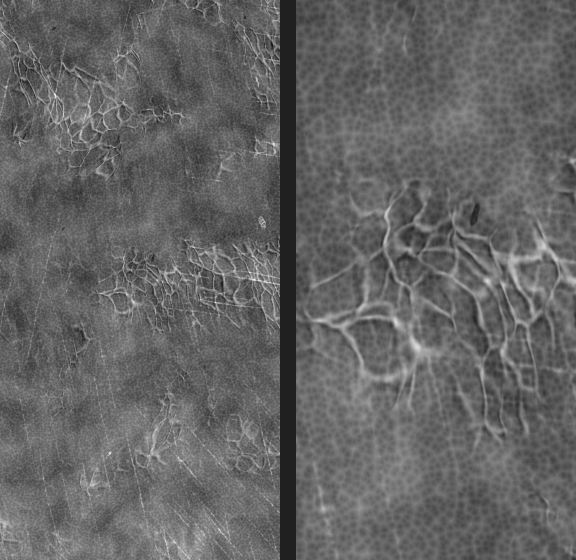
Left: the whole. Right: its middle third, enlarged.
This texture is drawn by a WebGL 1 fragment shader. Its source:

```glsl
precision highp float;
uniform vec2 u_resolution;

#define BASE_TONE 0.365
#define LOWER_GLOW 0.065
#define MOTTLE 0.17
#define GRAIN 0.14
#define STREAK 0.10
#define CREASE_LIGHT 0.24
#define SCRATCH_LIGHT 0.27
#define LINE_WIDTH 0.0045
#define FLAKE_LIGHT 0.36
#define PIT_DARK 0.24

vec2 hash2(vec2 p) {
  vec3 q = fract(p.xyx * vec3(0.1031, 0.1030, 0.0973));
  q += dot(q, q.yzx + 33.33);
  return fract((q.xx + q.yz) * q.zy);
}

// Coordinates in a frame turned counterclockwise
vec2 rotate(vec2 p, float angle) {
  float c = cos(angle), s = sin(angle);
  return vec2(c * p.x + s * p.y, c * p.y - s * p.x);
}

// Cellular noise: distances to the nearest two points
vec2 cells(vec2 p) {
  vec2 id = floor(p), nearest = vec2(9.0);
  for (int j = -1; j <= 1; j++) {
    for (int i = -1; i <= 1; i++) {
      vec2 cell = id + vec2(float(i), float(j));
      float d = length(cell + hash2(cell) - p);
      nearest = d < nearest.x ? vec2(d, nearest.x) : vec2(nearest.x, min(nearest.y, d));
    }
  }
  return nearest;
}

// Layered cellular noise centred on zero
float mottle(vec2 p) {
  float sum = 0.0, amp = 1.0;
  for (int i = 0; i < 5; i++) {
    sum += amp * (cells(p + 40.0).x - 0.45);
    p = rotate(p, 0.03) * 2.1 + 7.3;
    amp *= -0.62;
  }
  return sum;
}

// Layered sines that roughen outlines
vec2 warp(vec2 p) {
  float freq = 7.0, amp = 0.035;
  for (int i = 0; i < 6; i++) {
    float k = float(i);
    p += amp * sin(freq * rotate(p, k * 1.7).yx + vec2(1.3, 4.1) * k);
    freq *= 2.1;
    amp *= 0.5;
  }
  return p;
}

float creases(vec2 p, float scale) {
  vec2 c = cells(p * vec2(1.2, 0.8) * scale + 20.0);
  return 1.0 - smoothstep(0.0, LINE_WIDTH * 2.4 * scale, c.y - c.x);
}

// Bent scratches, one per cell, running along the turned y axis
float scratches(vec2 p, float angle, vec2 size, float seed) {
  vec2 q = rotate(p, angle) / size + seed;
  vec2 id = floor(q);
  float width = max(LINE_WIDTH, 1.2 / u_resolution.x), light = 0.0;
  for (int j = -1; j <= 1; j++) {
    for (int i = -1; i <= 1; i++) {
      vec2 cell = id + vec2(float(i), float(j));
      vec2 shape = hash2(cell + 71.3);
      vec2 d = q - cell - mix(vec2(0.2), vec2(0.8), hash2(cell));
      float bend = (shape.x - 0.5) * d.y * 0.4 + (shape.y - 0.5) * d.y * d.y * 0.5;
      float line = 1.0 - smoothstep(0.0, width, abs(d.x + bend) * size.x);
      float fade = 1.0 - smoothstep(0.15, 0.9, abs(d.y));
      light = max(light, line * fade * (0.15 + 0.85 * shape.x * shape.x));
    }
  }
  return light;
}

// Rare slanted chips
float chips(vec2 p, float chance, float seed) {
  vec2 q = p * 6.0 + seed;
  vec2 id = floor(q), pick = hash2(id + 9.7);
  vec2 d = rotate(fract(q) - 0.3 - 0.4 * hash2(id), mix(-1.3, 0.6, pick.y));
  float size = 0.05 + 0.17 * pick.y * pick.y;
  return step(pick.x, chance) * (1.0 - smoothstep(size * 0.5, size, length(d * vec2(2.6, 1.0))));
}

void main() {
  vec2 p = gl_FragCoord.xy / u_resolution.x;
  vec2 rough = warp(p);
  float lower = 1.0 - smoothstep(0.1, 1.1, p.y);
  float right = smoothstep(0.35, 0.8, p.x);
  float grain = cells(p * 110.0).x - 0.45;
  float patches = mottle(rough * 3.0 + 5.0);
  float wear = smoothstep(-0.25, 0.3, patches);

  // Stone body, with fine brushed streaks
  float tone = BASE_TONE + LOWER_GLOW * lower + GRAIN * grain;
  tone += MOTTLE * mottle(rough * 5.0);
  tone += 0.10 * lower * (1.0 - smoothstep(0.0, 0.35, p.y)) * wear;
  float steep = mottle(rotate(p, 0.15) * vec2(34.0, 5.0));
  float slanted = mottle(rotate(p, 0.75) * vec2(40.0, 5.0) + 30.0);
  tone += STREAK * mix(steep, slanted, lower * right) * (0.4 + 0.6 * wear);

  // Raised creases with a shaded side
  float crumple = smoothstep(0.0, 0.38, patches) * mix(1.0, 0.6, lower);
  vec2 shade = vec2(0.005, 0.006);
  float relief = creases(rough, 20.0) + 0.7 * creases(rough, 9.0);
  float shadow = creases(rough + shade, 20.0) + 0.7 * creases(rough + shade, 9.0);
  tone += CREASE_LIGHT * crumple * (relief - 0.4 * shadow);

  // Scratches by region
  vec2 soft = mix(p, rough, 0.12);
  float marks = scratches(soft, 0.2, vec2(0.08, 0.34), 20.0) * mix(0.4, 1.0, lower);
  marks += scratches(soft, 0.7, vec2(0.05, 0.22), 50.0) * lower * mix(0.3, 1.0, right);
  marks += scratches(soft, -0.3, vec2(0.11, 0.25), 80.0) * (1.0 - lower) * (1.0 - right);
  marks += scratches(soft, 1.4, vec2(0.05, 0.20), 110.0) * (1.0 - lower) * right * wear;
  tone += SCRATCH_LIGHT * marks * (0.5 + 0.5 * wear + grain);

  // Bright flakes and dark pits
  tone += FLAKE_LIGHT * chips(rough, 0.07, 30.0) * (0.7 + grain);
  tone -= PIT_DARK * chips(rough, 0.06, 63.0) * (0.8 + grain);
  gl_FragColor = vec4(vec3(clamp(tone, 0.08, 0.92)), 1.0);
}
```
